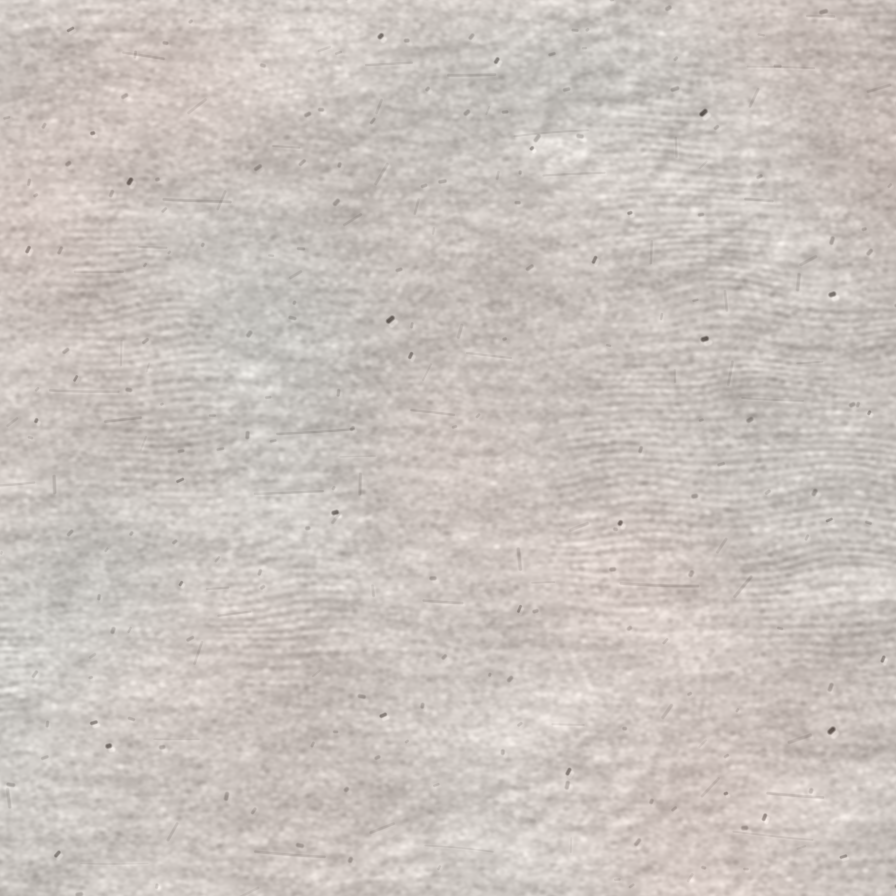
Give the GLSL for this texture, as a WebGL 1 fragment shader.

```glsl
precision highp float;
// Pale weathered concrete with brushed streaks, ripple patches, pits and scratches.

uniform vec2 u_resolution;

#define BASE_COLOR vec3(0.796, 0.768, 0.748)
#define TINT_SHIFT vec3(0.004, -0.003, -0.004)
#define CLOUD_AMOUNT 0.012
#define STREAK_AMOUNT 0.014
#define GRAIN_AMOUNT 0.023
#define RELIEF_AMOUNT 0.022
#define RIPPLE_AMOUNT 0.030
#define RIPPLE_COUNT 105.0
#define SMEAR_AMOUNT 0.050
#define PIT_DEPTH 0.42
#define SCRATCH_DEPTH 0.085

vec2 hash2(vec2 p) {
  vec3 q = fract(p.xyx * vec3(0.1031, 0.1030, 0.0973));
  q += dot(q, q.yzx + 33.33);
  return fract((q.xx + q.yz) * q.zy);
}

// Cellular noise: one soft bump of random sign per cell, spread near 1.
float cellNoise(vec2 p) {
  vec2 cell = floor(p);
  float sum = 0.0;
  for (int y = -1; y <= 1; y++) {
    for (int x = -1; x <= 1; x++) {
      vec2 id = cell + vec2(float(x), float(y));
      vec2 d = p - id - hash2(id);
      float bump = max(0.0, 1.0 - dot(d, d));
      sum += (hash2(id + 71.0).x * 2.0 - 1.0) * bump * bump;
    }
  }
  return sum * 2.18;
}

float capsule(vec2 d, float halfLength) {
  d.x -= clamp(d.x, -halfLength, halfLength);
  return length(d);
}

// Scattered dents: dark inside, with a lit rim at the lower right.
float dents(vec2 p, float grid, float chance, float halfLength, float radius, vec2 tilt) {
  vec2 cell = floor(p * grid);
  float shade = 0.0;
  for (int y = -1; y <= 1; y++) {
    for (int x = -1; x <= 1; x++) {
      vec2 id = cell + vec2(float(x), float(y));
      vec2 place = hash2(id + grid);
      vec2 kind = hash2(id + grid * 3.0 + 19.0);
      vec2 form = hash2(id + grid * 5.0 + 43.0);
      float angle = mix(tilt.x, tilt.y, kind.y);
      float size = radius * mix(0.65, 1.2, form.x);
      float reach = halfLength * mix(0.2, 1.0, form.y);
      mat2 turn = mat2(cos(angle), -sin(angle), sin(angle), cos(angle));
      vec2 d = p - (id + place) / grid;
      float dark = 1.0 - smoothstep(0.2, 1.0, capsule(turn * d, reach) / size);
      vec2 rimOffset = vec2(0.9, -1.1) * size;
      float rim = 1.0 - smoothstep(0.2, 1.1, capsule(turn * (d - rimOffset), reach) / size);
      float strength = step(kind.x, chance) * mix(0.4, 1.0, form.x);
      shade += strength * (0.28 * rim * (1.0 - dark) - dark);
    }
  }
  return shade;
}

void main() {
  vec2 p = gl_FragCoord.xy / u_resolution;

  // Layered sines bend the horizontal brushing a little
  vec2 bent = p;
  bent.y += 0.004 * sin(9.0 * p.x + 5.0 * p.y) + 0.002 * sin(23.0 * p.x - 11.0 * p.y);

  // Broad clouds and mottling
  float tone = CLOUD_AMOUNT * (cellNoise(bent * vec2(4.0, 6.0) + 3.0)
    + 0.9 * cellNoise(bent * vec2(9.0, 15.0) + 31.0)
    + 0.8 * cellNoise(bent * vec2(24.0, 46.0) + 57.0));

  // Brushed streaks and fine grain
  tone += STREAK_AMOUNT * (cellNoise(bent * vec2(15.0, 110.0) + 83.0)
    + 0.9 * cellNoise(bent * vec2(48.0, 190.0) + 11.0));
  tone += GRAIN_AMOUNT * cellNoise(p * vec2(175.0, 215.0) + 7.0);

  // Rough plaster relief, lit from the upper left
  float rough = smoothstep(-0.3, 1.8, cellNoise(p * 6.0 + 41.0));
  vec2 reliefPoint = bent * vec2(55.0, 80.0) + 23.0;
  float slope = cellNoise(reliefPoint) - cellNoise(reliefPoint + vec2(-0.3, 0.4));
  tone += RELIEF_AMOUNT * (0.25 + rough) * slope;

  // Patches of trowel ripples
  float patchMask = smoothstep(0.5, 1.7, cellNoise(p * vec2(7.0, 5.0) + 91.0));
  float phase = 6.2832 * RIPPLE_COUNT * bent.y + 2.2 * sin(31.0 * p.x + 17.0 * p.y)
    + 1.5 * cellNoise(p * vec2(12.0, 30.0) + 63.0);
  tone += RIPPLE_AMOUNT * patchMask * (sin(phase) - 0.35);

  // Pale smears
  float smear = cellNoise(bent * vec2(4.0, 17.0) + 127.0);
  tone += SMEAR_AMOUNT * smoothstep(1.0, 2.4, smear);

  // Deep pits, shallow pits, long and slanted scratches
  tone += PIT_DEPTH * dents(p, 9.0, 0.40, 0.0032, 0.0036, vec2(0.2, 1.2));
  tone += 0.4 * PIT_DEPTH * dents(p, 23.0, 0.30, 0.003, 0.0032, vec2(-0.3, 1.5));
  tone += SCRATCH_DEPTH * dents(bent, 8.0, 0.55, 0.045, 0.0022, vec2(-0.08, 0.08));
  tone += SCRATCH_DEPTH * dents(bent, 13.0, 0.30, 0.014, 0.0026, vec2(0.3, 1.7));

  // Pink to green-grey drift of hue
  vec3 color = BASE_COLOR + tone * vec3(1.0, 1.01, 1.01);
  color += TINT_SHIFT * cellNoise(p * vec2(5.0, 6.0) + 151.0);
  gl_FragColor = vec4(clamp(color, 0.0, 1.0), 1.0);
}
```
